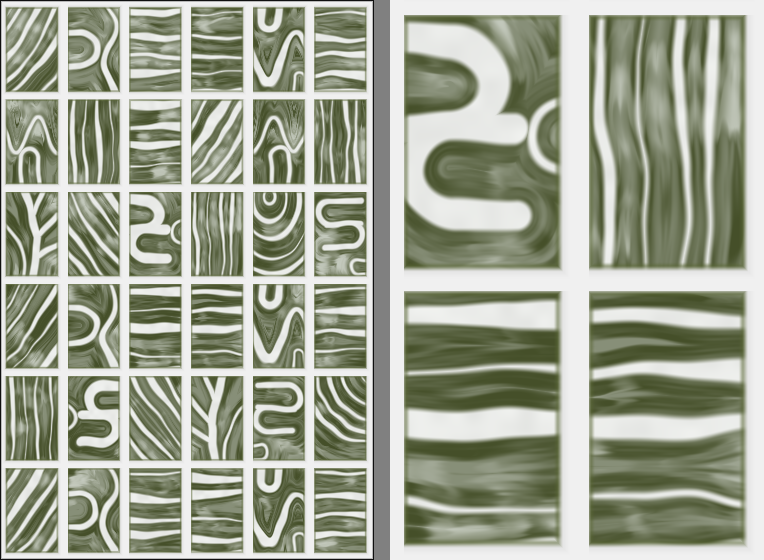
Left: the whole. Right: its middle third, enlarged.
This pattern is drawn by a WebGL 2 fragment shader. Its source:

```glsl
#version 300 es
precision highp float;
// Six by six grid of olive marbled tiles with white flowing streaks on pale grout.
uniform vec2 u_resolution;
out vec4 fragColor;

const vec3 GROUT = vec3(0.94), STREAK = vec3(0.94, 0.945, 0.935), FRAME = vec3(0.06);
const vec3 DARK = vec3(0.27, 0.31, 0.16), SOFT = vec3(0.53, 0.56, 0.47);
const vec3 PALE = vec3(0.81, 0.83, 0.79);
const vec2 MARGIN = vec2(0.0156, 0.013), PITCH = vec2(0.1649, 0.1646);
const vec2 TILE = vec2(0.1396, 0.151);
const float TALL = 1.62; // tile height in tile widths

// Motif of each tile, from the top row down; 20 is added where mirrored.
const int MOTIFS[36] = int[36](
  2, 3, 0, 0, 4, 0,
  8, 1, 0, 2, 28, 1,
  6, 22, 5, 1, 7, 9,
  2, 3, 0, 0, 4, 0,
  1, 25, 22, 26, 29, 10,
  2, 3, 0, 0, 4, 0);

float hash(vec2 p) { return fract(sin(dot(p, vec2(127.1, 311.7))) * 43758.5453); }

float noise(vec2 p) {
  vec2 i = floor(p), f = fract(p);
  f = f * f * (3.0 - 2.0 * f);
  return mix(mix(hash(i), hash(i + vec2(1, 0)), f.x),
             mix(hash(i + vec2(0, 1)), hash(i + vec2(1, 1)), f.x), f.y);
}

float fbm(vec2 p) {
  return 0.55 * noise(p) + 0.3 * noise(p * 2.1 + 7.3) + 0.15 * noise(p * 4.3 + 3.1);
}

// Uneven parallel bands across u, tapering along v.
float bands(float u, float v, float first, float spacing, float halfWidth, float seed) {
  float d = 9.0;
  for (int i = 0; i < 5; i++) {
    float k = float(i), a = hash(vec2(k, seed)), b = hash(vec2(seed, k + 5.0));
    float center = first + spacing * (k + 0.4 * (a - 0.5)) + 0.025 * sin(v * 3.0 + 6.0 * a);
    float w = halfWidth * (0.35 + 1.1 * b) * (0.8 + 0.35 * sin(v * 2.5 + 9.0 * a));
    d = min(d, abs(u - center) - w);
  }
  return d;
}

// Bent tube: round toward +x, with two legs toward -x.
float horseshoe(vec2 p, float radius, float leg) {
  if (p.x > 0.0) return abs(length(p) - radius);
  return length(vec2(max(-leg - p.x, 0.0), abs(p.y) - radius));
}

// Distance to v = mid + amp * cos(freq * (u - shift)).
float wave(float u, float v, float mid, float amp, float freq, float shift) {
  float a = freq * (u - shift), slope = amp * freq * sin(a);
  return abs(v - mid - amp * cos(a)) / sqrt(1.0 + slope * slope);
}

float segment(vec2 p, vec2 a, vec2 b) {
  vec2 ab = b - a;
  return length(p - a - ab * clamp(dot(p - a, ab) / dot(ab, ab), 0.0, 1.0));
}

float branches(vec2 p) {
  float trunk = min(segment(p, vec2(0.52, 1.65), vec2(0.62, 0.9)),
                    segment(p, vec2(0.62, 0.9), vec2(0.36, -0.05))) - 0.075;
  float twigs = min(segment(p, vec2(0.62, 0.9), vec2(1.0, 0.45)),
                    segment(p, vec2(0.6, 1.25), vec2(1.02, 1.0)));
  twigs = min(twigs, segment(p, vec2(0.5, 0.55), vec2(0.72, -0.05))) - 0.05;
  float side = abs(length(p - vec2(-0.9, 1.5)) - 1.25) - 0.03;
  return min(min(trunk, twigs), side);
}

// Signed distance to the white streaks; p.y runs downward.
float streaks(int kind, vec2 p, float seed) {
  if (kind == 0) return bands(p.y, p.x, 0.15, 0.38, 0.06, seed);
  if (kind == 1) return bands(p.x, p.y, 0.1, 0.24, 0.032, seed);
  if (kind == 2) {
    float along = 0.5 * p.x - 0.85 * p.y;
    return bands(dot(p, vec2(0.85, 0.5)) + 0.1 * along * along, along, 0.25, 0.3, 0.062, seed);
  }
  if (kind == 3) return min(horseshoe(p - vec2(0.22, 0.8), 0.33, 0.5) - 0.055,
                            wave(p.y, p.x, 0.8, 0.13, 4.5, 0.35) - 0.03 - 0.03 * p.y);
  if (kind == 4) {
    float d = horseshoe(vec2(p.y - 0.25, p.x - 0.34), 0.16, 0.6) - 0.07;
    d = min(d, wave(p.x, p.y, 0.95, 0.45, 5.7, 0.3) - 0.02 - 0.05 * p.y);
    return min(d, horseshoe(vec2(1.35 - p.y, p.x - 0.9), 0.1, 0.5) - 0.025);
  }
  if (kind == 5) {
    float d = horseshoe(p - vec2(0.3, 0.45), 0.28, 0.25);
    d = min(d, horseshoe(vec2(0.32 - p.x, p.y - 1.0), 0.27, 0.4)) - 0.095;
    return min(d, abs(length(p - vec2(1.08, 0.78)) - 0.24) - 0.03);
  }
  if (kind == 6) return branches(p);
  if (kind == 7) return bands(length((p - vec2(0.35, 0.1)) * vec2(1.25, 0.85)), p.x,
                              0.15, 0.27, 0.048, seed);
  if (kind == 8) return min(wave(p.x, p.y, 0.68, 0.34, 8.0, 0.2) - 0.035,
                            horseshoe(vec2(1.1 - p.y, p.x - 0.47), 0.17, 0.7) - 0.04);
  if (kind == 9) {
    float d = horseshoe(vec2(0.3 - p.x, p.y - 0.4), 0.22, 0.6);
    d = min(d, horseshoe(p - vec2(0.72, 0.84), 0.22, 0.5)) - 0.055;
    return min(d, horseshoe(vec2(0.85 - p.x, p.y - 1.45), 0.14, 0.4) - 0.03);
  }
  return bands(length(p - vec2(1.2, -0.1)), p.x, 0.35, 0.27, 0.06, seed);
}

// Olive marbling that follows the streaks, with pale clouds and worn white.
vec3 marble(vec2 p, float d, float seed, float blur) {
  float grain = fbm(vec2(d * 13.0, dot(p, vec2(1.5, 1.2))) + seed * 17.0);
  vec3 color = mix(DARK, SOFT, smoothstep(0.2, 0.7, grain));
  float cloud = smoothstep(0.48, 0.82, fbm(p * 2.6 + seed * 5.0 + grain * 0.8));
  color = mix(color, PALE, 0.85 * cloud);
  color = mix(color, DARK, 0.45 * (1.0 - smoothstep(0.02, 0.11, d)));
  vec3 white = STREAK - 0.05 * noise(p * 9.0 + seed);
  return mix(white, color, smoothstep(-blur, blur, d));
}

void main() {
  vec2 uv = gl_FragCoord.xy / u_resolution;
  vec2 grid = (vec2(uv.x, 1.0 - uv.y) - MARGIN) / PITCH;
  vec2 cell = clamp(floor(grid), 0.0, 5.0);
  vec2 p = (grid - cell) * PITCH / TILE * vec2(1.0, TALL);
  float blur = max(0.022, 1.0 / (u_resolution.x * TILE.x));
  float seed = 1.0 + cell.x + 6.0 * cell.y;

  // Tile pattern, mirrored and slightly warped
  int motif = MOTIFS[int(cell.x) + 6 * int(cell.y)];
  vec2 q = motif >= 20 ? vec2(1.0 - p.x, p.y) : p;
  q += 0.06 * (vec2(noise(q * 3.0 + seed), noise(q * 3.0 + seed + 40.0)) - 0.5);
  vec3 color = marble(q, streaks(motif % 20, q, seed), seed, blur);

  // Dark rim and soft tile edge
  vec2 inset = min(p, vec2(1.0, TALL) - p);
  float edge = min(inset.x, inset.y);
  color = mix(color, DARK * 1.3, 0.6 * (1.0 - smoothstep(0.01, 0.045, edge)));
  color = mix(GROUT - 0.05 * smoothstep(-0.07, 0.0, edge), color, smoothstep(-blur, blur, edge));

  // Thin frame round the sheet
  vec2 border = min(uv, 1.0 - uv) * vec2(1.0, u_resolution.y / u_resolution.x);
  color = mix(FRAME, color, smoothstep(0.002, 0.005, min(border.x, border.y)));
  fragColor = vec4(color, 1.0);
}
```
